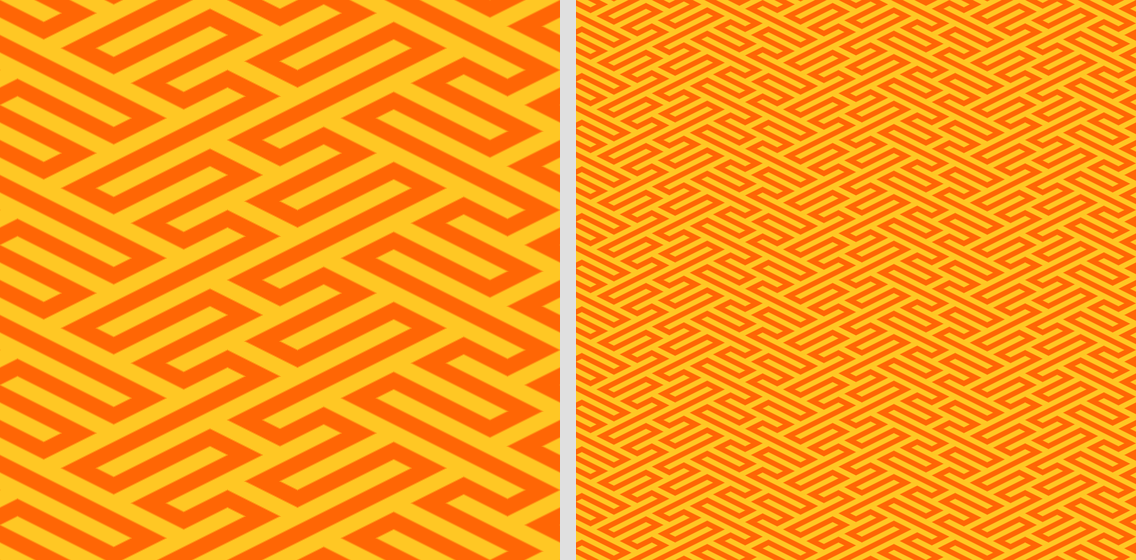
Left: one tile. Right: repeated 3 by 3.
Give the GLSL for this pattern, as a Shadertoy shader.

```glsl
// Interlocking key-fret meander on a flattened diagonal lattice, mirrored into a zigzag.
const vec3 BAND_COLOR = vec3(1.0, 0.40, 0.02);
const vec3 GROUND_COLOR = vec3(1.0, 0.78, 0.14);
const float CELLS = 32.0;            // lattice cells along each side of the canvas
const vec2 PERIOD = vec2(32.0, 8.0); // one repeat across, four down
const float HALF_WIDTH = 1.0;        // half the band width, in lattice cells
const float RAIL_STEP = 4.0;         // spacing of neighbouring rails
const float FIRST_RAIL = 10.0;
const float EDGE_PIXELS = 1.8;       // width of the smoothed edge
const int RAILS = 4;
const float TURNS[5] = float[5](-1.0, 10.0, -1.0, 4.0, -17.0); // where the path turns

// Square-metric distance to an axis-aligned bar, which keeps mitred corners
float barDistance(vec2 p, vec2 a, vec2 b) {
    vec2 d = abs(p - 0.5 * (a + b)) - 0.5 * abs(b - a);
    return max(d.x, d.y) - HALF_WIDTH;
}

// One meander column: short links alternate with rails of varying length
float meanderDistance(vec2 cell) {
    cell = mod(cell, PERIOD);
    float dist = 1e3;
    for (int k = 0; k < 2; k++) {
        vec2 q = cell + vec2(0.0, PERIOD.y * float(k));
        vec2 diagonal = vec2(q.x + 2.0 * q.y, q.x - 2.0 * q.y);
        for (int i = 0; i < RAILS; i++) {
            float u = FIRST_RAIL + RAIL_STEP * float(i);
            vec2 corner = vec2(u + RAIL_STEP, TURNS[i]);
            dist = min(dist, barDistance(diagonal, vec2(u, TURNS[i]), corner));
            dist = min(dist, barDistance(diagonal, corner, vec2(corner.x, TURNS[i + 1])));
        }
    }
    return dist;
}

// Half-turn that carries a column onto its partner
vec2 halfTurn(vec2 p) {
    return vec2(29.0, 5.5) - p;
}

// Glide reflection that reverses the slope
vec2 glide(vec2 p) {
    return vec2(13.0 - p.x, p.y + 0.5 * PERIOD.y);
}

float pairDistance(vec2 p) {
    return min(meanderDistance(p), meanderDistance(halfTurn(p)));
}

void mainImage(out vec4 fragColor, in vec2 fragCoord) {
    vec2 uv = fragCoord / iResolution.xy;
    vec2 cell = CELLS * vec2(uv.x, 1.0 - uv.y);
    float dist = min(pairDistance(cell), pairDistance(glide(cell)));

    // Diagonal coordinates grow by sqrt(5) per cell across an edge
    float edge = EDGE_PIXELS * sqrt(5.0) * CELLS / min(iResolution.x, iResolution.y);
    float band = clamp(0.5 - dist / edge, 0.0, 1.0);
    fragColor = vec4(mix(GROUND_COLOR, BAND_COLOR, band), 1.0);
}
```
